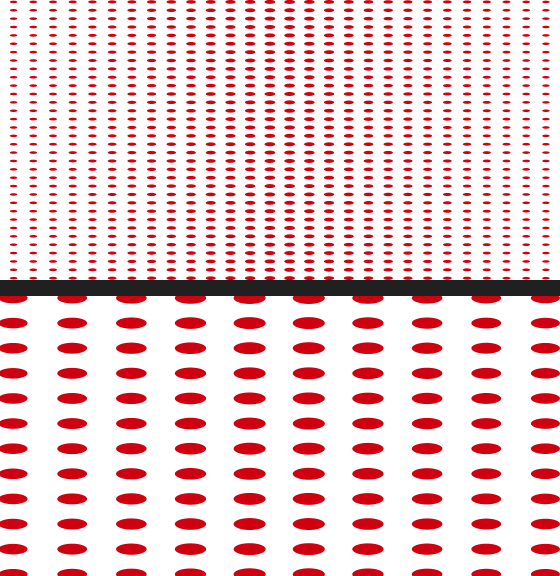
Top, the full canvas; bottom, a detail of the centre.
A WebGL 1 fragment shader for this pattern:

```glsl
precision highp float;

// A halftone field of flat red ellipses on white, 28 across and 34 down.
// Each column's ellipses grow linearly from the side edges to the middle.
// One ellipse is drawn per grid cell; sub-pixel samples smooth the edges.

uniform vec2 u_resolution;

// Lengths are in canvas heights, with y measured down from the top edge.
const vec2 PITCH = vec2(0.07042, 0.02990);
const vec2 FIRST_CENTER = vec2(0.0484, 0.0068);
const vec2 RADIUS_EDGE = vec2(0.0129, 0.0043);
const vec2 RADIUS_MIDDLE = vec2(0.0193, 0.0072);
const vec3 PAPER = vec3(1.0);
const vec3 INK = vec3(0.81, 0.0, 0.06);
const int SAMPLES = 4; // per pixel side

// Approximate signed distance to an axis-aligned ellipse.
float ellipseDistance(vec2 p, vec2 radius) {
  float k = length(p / radius);
  float slope = length(p / (radius * radius));
  return k * (k - 1.0) / max(slope, 0.001);
}

// Signed distance to the ellipse of the cell that holds p.
float dotDistance(vec2 p, float aspect) {
  vec2 cell = floor((p - FIRST_CENTER) / PITCH + 0.5);
  vec2 center = FIRST_CENTER + cell * PITCH;
  float fromMiddle = clamp(abs(2.0 * center.x / aspect - 1.0), 0.0, 1.0);
  vec2 radius = mix(RADIUS_MIDDLE, RADIUS_EDGE, fromMiddle);
  return ellipseDistance(p - center, radius);
}

void main() {
  float pixel = 1.0 / u_resolution.y;
  float aspect = u_resolution.x * pixel;
  float softness = 0.5 * pixel / float(SAMPLES);

  // Average the coverage over a grid of samples inside the pixel.
  float coverage = 0.0;
  for (int j = 0; j < SAMPLES; j++) {
    for (int i = 0; i < SAMPLES; i++) {
      vec2 offset = (vec2(float(i), float(j)) + 0.5) / float(SAMPLES) - 0.5;
      vec2 p = (gl_FragCoord.xy + offset) * pixel;
      p.y = 1.0 - p.y;
      coverage += 1.0 - smoothstep(-softness, softness, dotDistance(p, aspect));
    }
  }
  coverage /= float(SAMPLES * SAMPLES);

  gl_FragColor = vec4(mix(PAPER, INK, coverage), 1.0);
}
```
